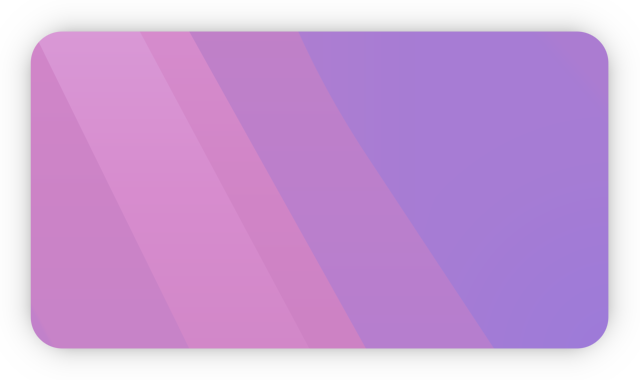
A Shadertoy shader for this background:

```glsl
// A rounded card on white with a soft grey shadow, crossed by slanted translucent
// bands running from pink to violet. Each band is painted right of a slanted edge
// with its own vertical gradient; a rounded-box distance gives card and shadow.

const vec3 WHITE = vec3(1.0);
const vec3 VIOLET = vec3(0.653, 0.486, 0.830);
const vec3 VIOLET_DEEP = vec3(0.618, 0.480, 0.847);
const vec3 VIOLET_PINK = vec3(0.678, 0.492, 0.820);
const vec3 ORCHID = vec3(0.690, 0.484, 0.810);

float roundedBox(vec2 p, vec2 halfSize, float radius) {
    vec2 q = abs(p) - halfSize + radius;
    return length(max(q, 0.0)) + min(max(q.x, q.y), 0.0) - radius;
}

// Signed distance to the line from top to bottom, positive on its right
float rightOf(vec2 p, vec2 top, vec2 bottom) {
    vec2 dir = normalize(bottom - top);
    return dot(p - top, vec2(-dir.y, dir.x));
}

float cover(float d, float pixel) {
    return smoothstep(-0.75 * pixel, 0.75 * pixel, d);
}

// Vertical gradient through three colours, h from 0 (bottom) to 1 (top)
vec3 ramp(vec3 low, vec3 middle, vec3 high, float h) {
    return h < 0.5 ? mix(low, middle, h * 2.0) : mix(middle, high, h * 2.0 - 1.0);
}

vec3 violetField(vec2 p) {
    vec3 color = mix(VIOLET_PINK, VIOLET, smoothstep(0.75, 1.15, p.x));
    float corner = smoothstep(0.65, 0.0, length(p - vec2(1.62, 0.06)));
    color = mix(color, VIOLET_DEEP, corner);
    // Faint warm wash in the upper right
    float wash = rightOf(p, vec2(1.414, 0.917), vec2(1.601, 0.704));
    return mix(color, ORCHID, 0.5 * smoothstep(-0.025, 0.04, wash));
}

vec3 bands(vec2 p, float pixel) {
    float h = clamp((p.y - 0.083) / 0.833, 0.0, 1.0);
    vec3 rose = ramp(vec3(0.780, 0.512, 0.785), vec3(0.800, 0.515, 0.778),
                     vec3(0.820, 0.525, 0.788), h);
    vec3 pale = ramp(vec3(0.822, 0.530, 0.785), vec3(0.843, 0.550, 0.808),
                     vec3(0.850, 0.596, 0.838), h);
    vec3 pink = ramp(vec3(0.802, 0.508, 0.768), vec3(0.818, 0.520, 0.778),
                     vec3(0.838, 0.547, 0.802), h);
    vec3 mauve = ramp(vec3(0.712, 0.494, 0.808), vec3(0.735, 0.498, 0.798),
                      vec3(0.752, 0.502, 0.784), h);

    // The last edge bends towards vertical near the top
    float bend = max(p.y - 0.588, 0.0) / 0.329;
    vec2 bent = p - vec2(0.035 * bend * bend, 0.0);

    // Dusky wedge in the lower left
    float wedge = rightOf(p, vec2(0.081, 0.200), vec2(0.142, 0.083));
    vec3 color = mix(rose, mauve, 0.35 * smoothstep(0.006, -0.006, wedge));

    color = mix(color, pale, cover(rightOf(p, vec2(0.099, 0.895), vec2(0.498, 0.083)), pixel));
    color = mix(color, pink, cover(rightOf(p, vec2(0.368, 0.917), vec2(0.814, 0.083)), pixel));
    color = mix(color, mauve, cover(rightOf(p, vec2(0.498, 0.917), vec2(0.963, 0.083)), pixel));
    float lastEdge = rightOf(bent, vec2(0.750, 0.917), vec2(1.300, 0.083));
    return mix(color, violetField(p), cover(lastEdge, pixel));
}

void mainImage(out vec4 fragColor, in vec2 fragCoord) {
    float pixel = 1.0 / iResolution.y;
    vec2 p = fragCoord * pixel;
    vec2 cardCenter = vec2(0.841, 0.5);
    vec2 cardHalf = vec2(0.760, 0.417);

    // Shadow with rounder corners than the card
    float shadowDistance = max(roundedBox(p - cardCenter, cardHalf, 0.12), 0.0);
    vec3 color = WHITE - 0.18 * exp(-shadowDistance / 0.026);

    float card = roundedBox(p - cardCenter, cardHalf, 0.083);
    color = mix(color, bands(p, pixel), cover(-card, pixel));
    fragColor = vec4(color, 1.0);
}
```
